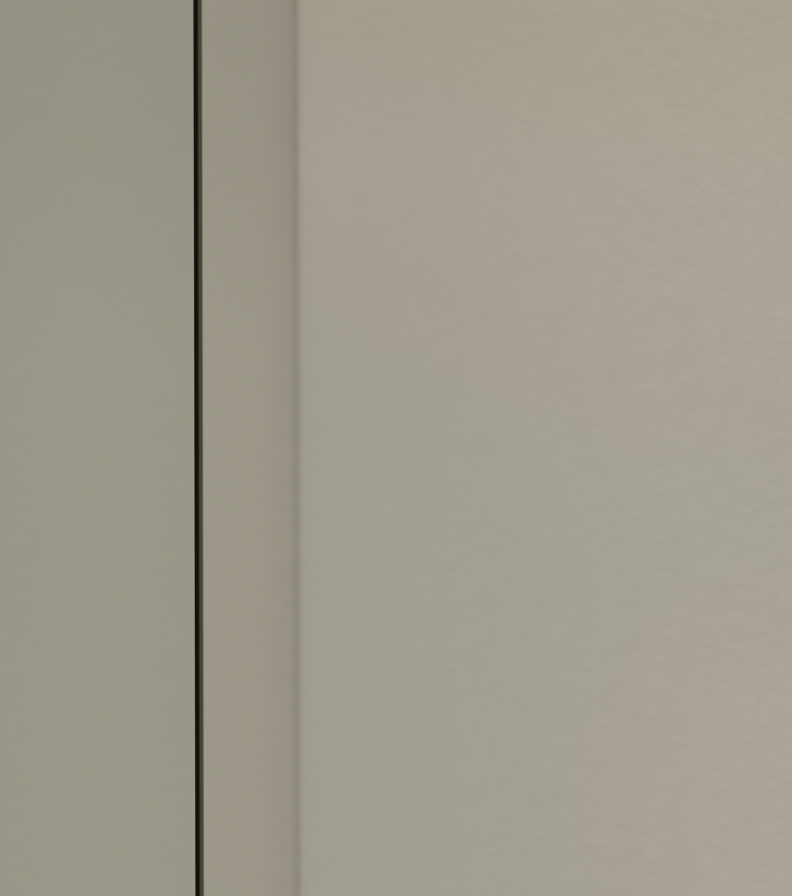
Give the GLSL for this texture, as a WebGL 1 fragment shader.

```glsl
precision highp float;
// Matte taupe wall panels with a dark vertical gap, a soft crease and faint grain.

uniform vec2 u_resolution;

#define GAP_LEFT 0.2455
#define GAP_RIGHT 0.2560
#define CREASE_X 0.3755
#define LEAN 0.0025
#define PANEL_COLOR vec3(0.600, 0.585, 0.532)
#define WALL_COLOR vec3(0.635, 0.618, 0.570)
#define WARM_TINT vec3(0.022, 0.004, 0.004)
#define GAP_DARK vec3(0.075, 0.065, 0.045)
#define GAP_BROWN vec3(0.285, 0.265, 0.215)
#define GRAIN 0.009

float hash(vec2 p) {
  return fract(sin(dot(p, vec2(127.1, 311.7))) * 43758.5453);
}

float noise(vec2 p) {
  vec2 cell = floor(p);
  vec2 f = fract(p);
  f = f * f * (3.0 - 2.0 * f);
  float low = mix(hash(cell), hash(cell + vec2(1.0, 0.0)), f.x);
  float high = mix(hash(cell + vec2(0.0, 1.0)), hash(cell + vec2(1.0, 1.0)), f.x);
  return mix(low, high, f.y);
}

float fbm(vec2 p) {
  float sum = 0.0;
  float amplitude = 0.5;
  for (int i = 0; i < 4; i++) {
    sum += amplitude * (noise(p) - 0.5);
    p = p * 2.03 + vec2(17.3, 9.1);
    amplitude *= 0.5;
  }
  return sum;
}

float bell(float x, float width) {
  return exp(-x * x / (width * width));
}

// Soft step that never gets narrower than one pixel.
float edge(float x, float width) {
  float w = max(width, 0.6 / u_resolution.x);
  return smoothstep(-w, w, x);
}

// Left panel and the narrow strip beside it.
vec3 panelColor(vec2 uv, float x) {
  vec3 color = PANEL_COLOR;
  color -= 0.022 * smoothstep(0.55, 1.0, uv.y);
  color += 0.010 * bell(x - 0.12, 0.12);
  color += vec3(0.010, 0.007, 0.006) * edge(x - GAP_RIGHT, 0.003);
  color -= 0.018 * smoothstep(CREASE_X - 0.06, CREASE_X, x);
  return color;
}

// Broad right wall, warmer towards the upper right and lower right corner.
vec3 wallColor(vec2 uv) {
  vec3 color = WALL_COLOR;
  float drift = fbm(uv * vec2(3.0, 4.0));
  float warm = smoothstep(0.45, 1.0, uv.y + 0.28 * (uv.x - 0.6) + 0.15 * drift);
  warm += 0.8 * bell(length(uv - vec2(1.0, 0.10)), 0.22);
  color += WARM_TINT * warm;
  color += 0.022 * smoothstep(0.45, 1.0, uv.x);
  color -= 0.012 * smoothstep(0.80, 1.0, uv.y);
  return color + 0.008 * drift;
}

void main() {
  vec2 uv = gl_FragCoord.xy / u_resolution;
  float x = uv.x - LEAN * (0.5 - uv.y);

  // Flat surfaces meeting at the crease
  float onWall = edge(x - CREASE_X, 0.006);
  vec3 color = mix(panelColor(uv, x), wallColor(uv), onWall);
  color -= 0.042 * bell(x - CREASE_X, 0.0055);
  color -= 0.010 * bell(x - CREASE_X, 0.020);

  // Fine fibres, stretched sideways and stronger on the wall
  vec2 grainPoint = vec2(uv.x * u_resolution.x / u_resolution.y, uv.y);
  float fibre = fbm(grainPoint * vec2(75.0, 150.0) + 2.0 * noise(grainPoint * 12.0));
  float speck = noise(grainPoint * 380.0) - 0.5;
  float rough = mix(0.6, 1.0 + 0.8 * smoothstep(0.5, 0.9, uv.x), onWall);
  color += GRAIN * rough * (1.6 * fibre + 0.5 * speck);

  // Gap: black on its left side, brown on its right side
  float gap = edge(x - GAP_LEFT, 0.001) * (1.0 - edge(x - GAP_RIGHT, 0.0016));
  float brown = edge(x - mix(GAP_LEFT, GAP_RIGHT, 0.52), 0.0018);
  color = mix(color, mix(GAP_DARK, GAP_BROWN, brown), gap);

  gl_FragColor = vec4(color, 1.0);
}
```
